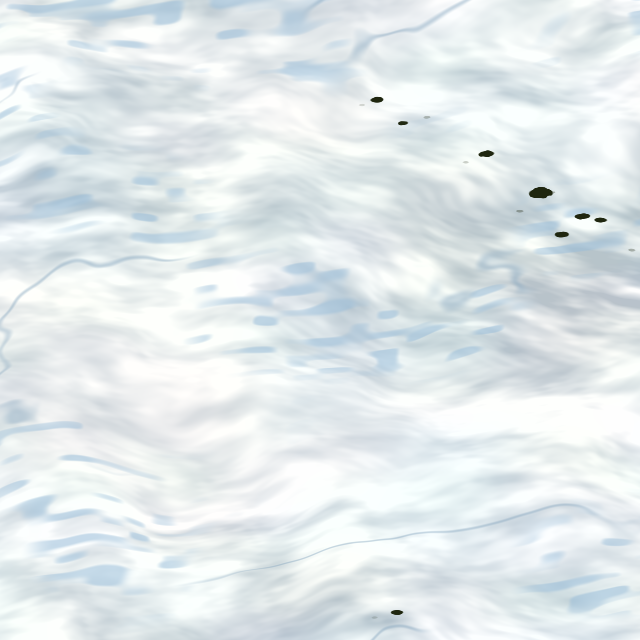
Reproduce this texture procedurally as a three.js fragment shader.

```glsl
// Windswept snow and ice: soft white and grey-blue drifts with flat streaks.
// Warped, stretched value noise gives the drifts and the fine grain; thresholded
// noise gives blue streaks and cracks; a loop scatters dark flat specks.
#define SNOW_LEVEL 0.665
#define DRIFT_CONTRAST 1.15
#define GRAIN_CONTRAST 1.45
#define GRAIN_SCALE vec2(11.0, 36.0)
#define STREAK_SCALE vec2(20.0, 72.0)
#define STREAK_STRENGTH 0.55
#define CRACK_STRENGTH 0.45
#define SPECK_COUNT 14
#define SHADE_COLOR vec3(0.71, 0.765, 0.80)
#define SNOW_COLOR vec3(0.98, 0.995, 0.99)
#define ICE_COLOR vec3(0.60, 0.74, 0.85)
#define SPECK_COLOR vec3(0.12, 0.15, 0.06)

varying vec2 vUv;

float hash(vec2 p) {
  return fract(sin(dot(p, vec2(127.1, 311.7))) * 43758.5453);
}

float noise(vec2 p) {
  vec2 cell = floor(p);
  vec2 f = fract(p);
  f = f * f * f * (f * (f * 6.0 - 15.0) + 10.0);
  float low = mix(hash(cell), hash(cell + vec2(1.0, 0.0)), f.x);
  float high = mix(hash(cell + vec2(0.0, 1.0)), hash(cell + vec2(1.0, 1.0)), f.x);
  return mix(low, high, f.y);
}

// Three octaves, turned a little each time to hide the lattice
float fbm(vec2 p) {
  mat2 turn = mat2(0.95, 0.31, -0.31, 0.95);
  float sum = 0.0;
  float weight = 0.54;
  for (int i = 0; i < 3; i++) {
    sum += weight * noise(p);
    p = turn * p * 2.03 + 17.3;
    weight *= 0.54;
  }
  return sum / 0.99;
}

// Bends the ground so that streaks lean both ways
vec2 bend(vec2 p) {
  float sway = noise(p * vec2(4.0, 5.0) + 3.7) - 0.5;
  float ripple = noise(p * vec2(11.0, 15.0) + 8.1) - 0.5;
  return p + vec2(0.03 * ripple, 0.085 * sway + 0.022 * ripple);
}

// Long thin lines where a slanted field crosses its middle value
float cracks(vec2 p) {
  p.y -= 0.22 * p.x;
  float field = noise(p * vec2(2.2, 6.0) + 21.4) + 0.10 * noise(p * vec2(18.0, 40.0));
  float line = 1.0 - smoothstep(0.0, 0.022, abs(field - 0.55));
  return line * smoothstep(0.52, 0.75, noise(p * vec2(5.0, 9.0) + 40.2));
}

// Flat lens-shaped specks: most lie along a falling band, the rest stray
float specks(vec2 p) {
  float cover = 0.0;
  for (int i = 0; i < SPECK_COUNT; i++) {
    float id = float(i);
    vec2 rnd = vec2(hash(vec2(id, 2.3)), hash(vec2(id, 7.9)));
    float along = (id + rnd.x) / float(SPECK_COUNT - 4);
    vec2 center = mix(vec2(0.58, 0.84), vec2(0.99, 0.59), along);
    center.y += 0.07 * (rnd.y - 0.5);
    float stray = step(float(SPECK_COUNT) - 4.5, id);
    center = mix(center, vec2(0.3 + 0.7 * rnd.x, rnd.y), stray);
    float size = 0.004 + 0.008 * hash(vec2(id, 5.1));
    size += 0.010 * (1.0 - step(0.5, abs(id - 6.0)));
    vec2 d = p - center;
    d.y += 0.12 * d.x * (rnd.x - 0.6);
    float ragged = 0.35 * (noise(p * 160.0) - 0.5);
    float radius = length(d / vec2(size, size * 0.42)) + ragged;
    float edge = 0.0016 / size;
    float strength = smoothstep(0.0035, 0.0075, size);
    cover = max(cover, strength * (1.0 - smoothstep(1.0 - edge, 1.0 + edge, radius)));
  }
  return cover;
}

void main() {
  vec2 ground = bend(vUv);

  // Broad drifts and fine grain make one tone
  float drift = fbm(ground * vec2(3.2, 5.5) + 5.2);
  float roughness = mix(0.6, 1.3, noise(vUv * vec2(2.5, 4.0) + 12.6));
  vec2 rising = ground - vec2(0.0, 0.16 * ground.x);
  vec2 falling = ground + vec2(0.0, 0.22 * ground.x);
  float grain = mix(fbm(rising * GRAIN_SCALE + 9.4), fbm(falling * GRAIN_SCALE + 31.8),
                    smoothstep(0.3, 0.7, noise(vUv * vec2(4.0, 6.0) + 2.9)));
  float tone = SNOW_LEVEL + DRIFT_CONTRAST * (drift - 0.5)
             + GRAIN_CONTRAST * roughness * (grain - 0.5);
  vec3 color = mix(SHADE_COLOR, SNOW_COLOR, clamp(tone, 0.0, 1.03));

  // Faint warm, green and lavender tints
  float warmth = noise(ground * vec2(5.0, 9.0) + 50.5) - 0.5;
  float green = noise(ground * vec2(7.0, 14.0) + 63.1) - 0.5;
  color += vec3(0.030, 0.0, -0.022) * warmth + vec3(-0.008, 0.012, -0.008) * green;

  // Blue ice showing through in short streaks and long cracks
  float streak = smoothstep(0.58, 0.86, noise(rising * STREAK_SCALE + 14.7));
  streak *= smoothstep(0.35, 0.72, noise(ground * vec2(4.0, 7.0) + 27.3));
  color = mix(color, ICE_COLOR, STREAK_STRENGTH * streak);
  color = mix(color, ICE_COLOR * 0.88, CRACK_STRENGTH * cracks(ground));

  color = mix(color, SPECK_COLOR, specks(vUv));
  gl_FragColor = vec4(clamp(color, 0.0, 1.0), 1.0);
}
```
